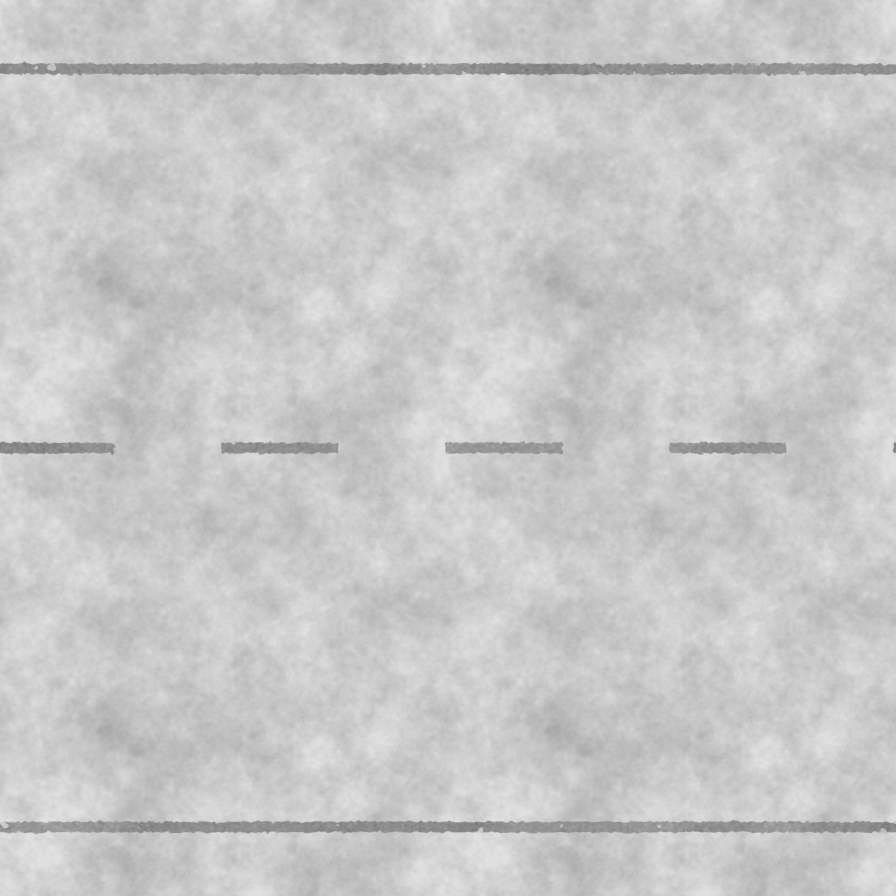
Reproduce this texture procedurally as a three.js fragment shader.

```glsl
// Worn concrete in a 2 x 2 repeat, with two solid grey lines and a row of four dashes between them.
varying vec2 vUv;

const float TAU = 6.2831853;
const float TILES = 2.0;            // concrete repeats across and down
const float DASHES = 4.0;           // dashes across the canvas
const float DASH_CENTRE = 0.0625;
const float DASH_HALF = 0.0652;
const float LINE_OFFSET = 0.423;    // solid lines above and below the middle
const float LINE_HALF = 0.0059;
const float CORNER = 0.002;
const float SOFT = 0.0011;          // edge smoothing

const vec3 CONCRETE = vec3(0.788);
const vec3 PAINT = vec3(0.545);

// Three random values from 0 to 1 for a cell
vec3 hash3(vec2 cell) {
  vec3 q = fract(cell.xyx * vec3(0.1031, 0.1030, 0.0973));
  q += dot(q, q.yxz + 33.33);
  return fract((q.xxy + q.yzz) * q.zyx);
}

// Cellular noise: each cell holds one soft spot, light or dark; wraps at period
float spots(vec2 p, vec2 period, float seed) {
  vec2 cell = floor(p);
  vec2 local = p - cell;
  float sum = 0.0;
  for (int y = -1; y <= 1; y++) {
    for (int x = -1; x <= 1; x++) {
      vec2 step2 = vec2(float(x), float(y));
      vec3 rnd = hash3(mod(cell + step2, period) + seed);
      vec2 away = step2 + rnd.xy - local;
      float fall = max(0.0, 1.0 - dot(away, away));
      sum += (rnd.z * 2.0 - 1.0) * fall * fall;
    }
  }
  return sum;
}

// Octaves of spots, from cloud size down to fine grain
float mottle(vec2 tile) {
  float sum = 0.0;
  float gain = 1.0;
  float cells = 5.0;
  for (int i = 0; i < 6; i++) {
    sum += gain * spots(tile * cells, vec2(cells), 17.0 * float(i) + 3.0);
    gain *= 0.81;
    cells *= 2.0;
  }
  return sum;
}

float wave(float turns) {
  return cos(TAU * turns);
}

// Broad stains from layered sines, periodic over the tile
float stains(vec2 p) {
  return wave(2.0 * (p.x - 0.1)) + 0.35 * wave(p.x - 0.1)
       + 0.3 * wave(2.0 * p.y) + 0.5 * wave(p.x - 2.0 * p.y - 0.27);
}

vec3 concrete(vec2 tile) {
  vec2 warp = vec2(spots(tile * 4.0, vec2(4.0), 61.0), spots(tile * 4.0, vec2(4.0), 83.0));
  float tone = 0.021 * stains(tile + 0.11 * warp) + 0.046 * mottle(tile);
  return CONCRETE + clamp(tone, -0.14, 0.09);
}

float roundedBox(vec2 p, vec2 halfSize, float radius) {
  vec2 q = abs(p) - halfSize + radius;
  return length(max(q, 0.0)) + min(max(q.x, q.y), 0.0) - radius;
}

// Signed distance to the nearest solid line or dash
float markings(vec2 p) {
  float solid = abs(abs(p.y - 0.5) - LINE_OFFSET) - LINE_HALF;
  float pitch = 1.0 / DASHES;
  float along = mod(p.x - DASH_CENTRE + 0.5 * pitch, pitch) - 0.5 * pitch;
  float dash = roundedBox(vec2(along, p.y - 0.5), vec2(DASH_HALF, LINE_HALF), CORNER);
  return min(solid, dash);
}

// Paint cover: frayed edges, with chips mostly on solid lines near the sides
float paintCover(vec2 p) {
  float fray = 0.0013 * spots(p * 260.0, vec2(260.0), 7.0);
  float cover = 1.0 - smoothstep(-SOFT, SOFT, markings(p) + fray);
  float sides = smoothstep(0.38, 0.5, abs(p.x - 0.5)) * step(0.2, abs(p.y - 0.5));
  float chips = spots(p * 110.0, vec2(110.0), 29.0) + 0.4 * spots(p * 300.0, vec2(300.0), 41.0);
  float limit = mix(1.15, 0.7, sides);
  return cover * (1.0 - 0.75 * smoothstep(limit, limit + 0.2, chips));
}

// Paint tone: slow change along the line, a shade per dash, and fine grain
vec3 paintColour(vec2 p) {
  float row = floor(p.y * 3.0);
  float dashId = floor((p.x - DASH_CENTRE) * DASHES + 0.5);
  float shade = row == 1.0 ? 0.035 * wave((dashId - 0.4) / DASHES + 0.5)
                           : 0.02 * wave(p.x * 1.5 + row * 0.3);
  float drift = spots(vec2(p.x * 22.0, row), vec2(22.0, 8.0), 53.0);
  float grain = spots(p * 330.0, vec2(330.0), 71.0);
  return PAINT + shade + 0.035 * drift + 0.04 * grain;
}

void main() {
  vec3 ground = concrete(fract(vUv * TILES));
  vec3 paint = mix(paintColour(vUv), ground, 0.06);
  gl_FragColor = vec4(mix(ground, paint, paintCover(vUv)), 1.0);
}
```
